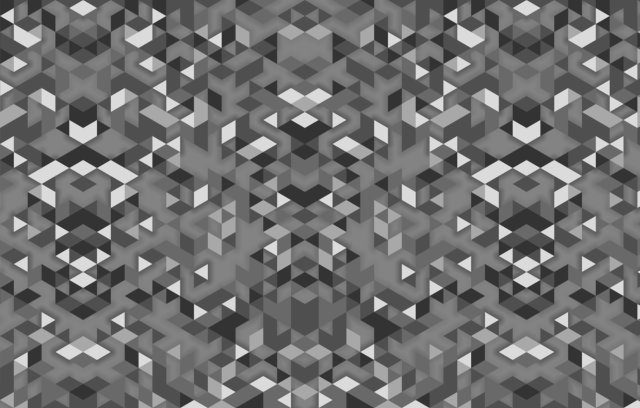
Reproduce this pattern procedurally as a Shadertoy shader.

```glsl
// Mirrored mosaic of grey triangles with soft shadows on the mid-grey ground.

const float COLUMN = 0.8660254;   // column width for triangles of side 1
const float GROUND = 0.515;       // shade that receives the shadows

float hash(vec2 p) {
    vec3 q = fract(vec3(p.xyx) * 0.1031);
    q += dot(q, q.yzx + 33.33);
    return fract((q.x + q.y) * q.z);
}

// Signed distance to an equilateral triangle of side 1 pointing along +y
float triangleDistance(vec2 p) {
    const float k = 1.7320508;
    p.x = abs(p.x) - 0.5;
    p.y += 0.5 / k;
    if (p.x + k * p.y > 0.0) p = vec2(p.x - k * p.y, -k * p.x - p.y) * 0.5;
    p.x -= clamp(p.x, -1.0, 0.0);
    return -length(p) * sign(p.y);
}

// Fold the columns into a strip that mirrors back and forth
vec2 foldCell(vec2 cell) {
    float column = mod(cell.x - 22.0, 32.0);
    return vec2(min(column, 31.0 - column), cell.y);
}

// Join some triangles into parallelograms or rhombi, leave the rest single
vec2 groupId(vec2 cell) {
    float pointsRight = 1.0 - mod(cell.x + cell.y, 2.0);
    vec2 slab = vec2(cell.x, floor(cell.y * 0.5)) + vec2(101.0, 211.0);
    vec2 rhombus = vec2(cell.x - pointsRight, cell.y) + vec2(307.0, 401.0);
    if (hash(slab) < 0.22) return slab;
    if (hash(rhombus) < 0.3) return rhombus;
    return cell + vec2(503.0, 607.0);
}

// Pick one of six greys by its share of the area
float shadeOf(vec2 id) {
    float h = hash(id + 59.0);
    if (h < 0.39) return GROUND;
    if (h < 0.59) return 0.31;
    if (h < 0.74) return 0.41;
    if (h < 0.86) return 0.20;
    if (h < 0.94) return 0.86;
    return 0.66;
}

void mainImage(out vec4 fragColor, in vec2 fragCoord) {
    float scale = 25.5 / iResolution.y;
    vec2 p = fragCoord * scale;
    float edge = 0.8 * scale;
    vec2 home = vec2(floor(p.x / COLUMN), floor(p.y * 2.0 + 0.5));

    float total = 0.0, grey = 0.0, ground = 0.0, shadow = 0.0;
    for (int i = -1; i <= 1; i++) {
        for (int j = -3; j <= 3; j++) {
            // Triangles in a column alternate between right and left
            vec2 cell = home + vec2(i, j);
            float side = mod(cell.x + cell.y, 2.0);
            vec2 centre = vec2((cell.x + (1.0 + side) / 3.0) * COLUMN, cell.y * 0.5);
            vec2 q = p - centre;
            float d = triangleDistance(vec2(q.y, q.x * (1.0 - 2.0 * side)));

            vec2 id = groupId(foldCell(cell));
            float shade = shadeOf(id);
            float cover = smoothstep(edge, -edge, d);
            total += cover;
            grey += cover * shade;

            // Bright pieces cast the strongest shadow
            if (shade == GROUND) {
                ground += cover;
            } else {
                float strength = shade > 0.8 ? 0.17 : 0.09 * hash(id + 17.0);
                float fade = 1.0 - smoothstep(-0.1, 0.55, d);
                shadow = max(shadow, strength * fade);
            }
        }
    }
    grey = (grey - ground * shadow) / max(total, 0.001);
    fragColor = vec4(vec3(grey), 1.0);
}
```
